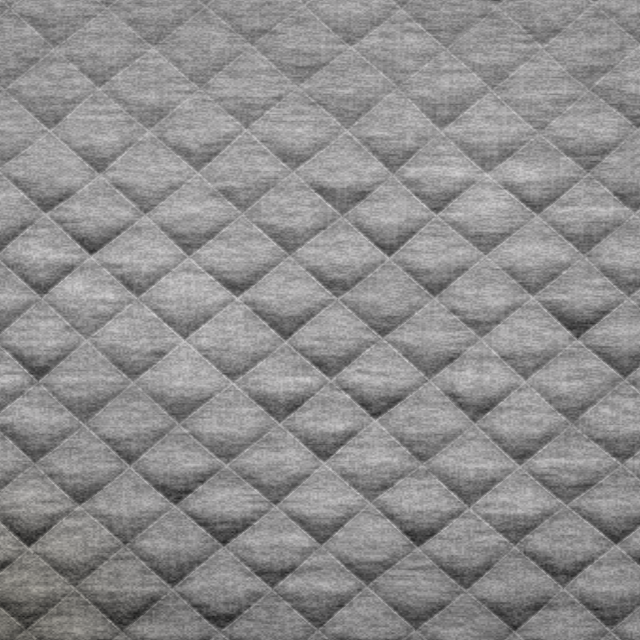
Reproduce this texture procedurally as a Shadertoy shader.

```glsl
#define REPEATS vec2(6.54, 7.68)
#define ANCHOR vec2(0.065, 0.534)
#define SHEAR 0.055
#define WOBBLE 0.07
#define SEAM_WIDTH 0.0026
#define STITCHES 9.0
#define PUFF_SHADE 0.19
#define PUFF_LIGHT 0.065
#define STREAKS 0.19
#define GRAIN 0.15
#define BASE_GREY 0.575

float hash(vec2 p) {
    return fract(sin(dot(p, vec2(127.1, 311.7))) * 43758.5453);
}

float noise(vec2 p) {
    vec2 i = floor(p), f = fract(p);
    f = f * f * (3.0 - 2.0 * f);
    return mix(mix(hash(i), hash(i + vec2(1, 0)), f.x),
               mix(hash(i + vec2(0, 1)), hash(i + vec2(1, 1)), f.x), f.y);
}

// Diagonal coordinates: seams lie where either one is an integer
vec2 quiltCoords(vec2 uv) {
    vec2 q = uv - ANCHOR;
    q.x -= SHEAR * q.y;
    q *= REPEATS;
    q += WOBBLE * (vec2(noise(uv * 7.0), noise(uv * 7.0 + 31.0)) - 0.5);
    return vec2(q.x + q.y, q.x - q.y);
}

// Heathered jersey: long streaks, short flecks and fine grain
float fabric(vec2 uv) {
    float streak = noise(uv * vec2(17.0, 125.0)) - 0.5;
    float fleck = noise(uv * vec2(75.0, 230.0) + 17.0) - 0.5;
    float grain = noise(uv * vec2(300.0, 380.0) + 53.0) - 0.5;
    float darkThread = smoothstep(0.72, 0.95, noise(uv * vec2(28.0, 190.0) + 90.0));
    return STREAKS * (0.6 * streak + 0.55 * fleck) + GRAIN * grain - 0.06 * darkThread;
}

// Rounded patch lit from above, with a shadow in its lower corner
float puff(vec2 local, float variation) {
    float height = local.x - local.y;
    float lowerEdge = min(local.x, 1.0 - local.y);
    float upperEdge = min(1.0 - local.x, local.y);
    float sag = 0.22 * sin(3.14159 * clamp(local.x + local.y - 0.5, 0.0, 1.0));
    float shadow = smoothstep(0.12, -0.62, height + 0.5 * sag);
    shadow += 0.35 * smoothstep(0.28, 0.0, lowerEdge);
    shadow *= smoothstep(-0.03, 0.06, lowerEdge);
    float glow = exp(-6.0 * (height - 0.12) * (height - 0.12));
    glow *= smoothstep(0.0, 0.3, min(lowerEdge, upperEdge) + 0.08);
    return PUFF_LIGHT * glow - PUFF_SHADE * shadow * mix(0.65, 1.15, variation);
}

// Thread dashes along one set of seams: x is light thread, y is dark groove
vec2 seam(float across, float along, float pixel) {
    float dist = abs(fract(across + 0.5) - 0.5) / length(REPEATS);
    float thread = 1.0 - smoothstep(0.5 * SEAM_WIDTH - 0.5 * pixel,
                                    0.5 * SEAM_WIDTH + pixel, dist);
    float dash = abs(fract(along * STITCHES) - 0.5);
    float stitch = smoothstep(0.46, 0.32, dash);
    float wear = noise(vec2(along * 4.0, floor(across + 0.5) * 7.3));
    float groove = exp(-dist / (1.8 * SEAM_WIDTH)) * (1.0 - thread);
    return vec2(thread * mix(0.3, 1.0, stitch) * mix(0.45, 1.1, wear), groove);
}

void mainImage(out vec4 fragColor, in vec2 fragCoord) {
    vec2 uv = fragCoord / iResolution.y;
    float pixel = 1.0 / iResolution.y;
    vec2 d = quiltCoords(uv);
    vec2 cell = floor(d);
    float variation = hash(cell);

    // The quilting flattens toward the top edge
    float relief = mix(1.0, 0.38, smoothstep(0.58, 0.95, uv.y));

    // Broad light falls off toward the bottom and its corners
    float grey = BASE_GREY + 0.045 * smoothstep(0.1, 0.6, uv.y);
    grey -= 0.07 * smoothstep(0.2, 0.0, uv.y);
    grey -= 0.12 * dot(uv - vec2(0.5, 0.6), uv - vec2(0.5, 0.6));
    grey += 0.05 * (noise(uv * 4.0 + 8.0) - 0.5);

    // Patches, cloth and seams
    grey += relief * (puff(fract(d), variation) + 0.03 * (hash(cell + 5.0) - 0.5));
    grey += fabric(uv);
    vec2 falling = seam(d.x, d.y, pixel);
    vec2 rising = seam(d.y, d.x, pixel);
    grey += mix(0.75, 1.0, relief) * (0.11 * falling.x + 0.08 * rising.x);
    grey -= 0.035 * relief * max(falling.y, rising.y);

    // Near-neutral tint, slightly warm in the lower left
    float warmth = smoothstep(0.35, 0.0, length(uv));
    vec3 tint = mix(vec3(1.0, 0.993, 0.996), vec3(1.02, 1.0, 0.95), warmth);
    fragColor = vec4(clamp(grey * tint, 0.0, 1.0), 1.0);
}
```
